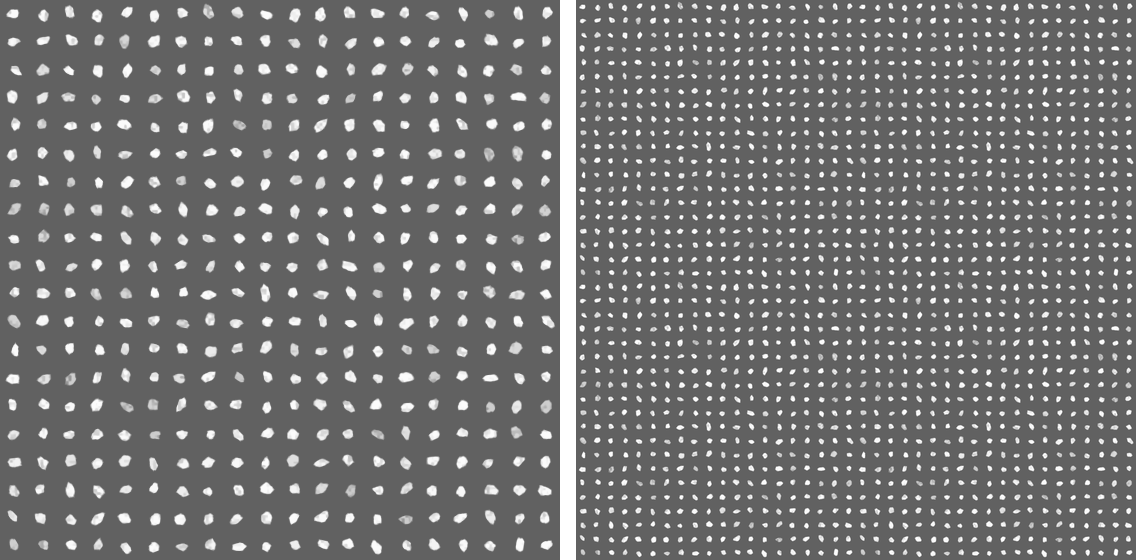
Left, the tile; right, the same tile 2 across and 2 down.
Reproduce this pattern procedurally as a WebGL 2 fragment shader.

```glsl
#version 300 es
precision highp float;
// A 20 by 20 grid of small, irregular white pebbles on flat dark grey.

uniform vec2 u_resolution;
out vec4 fragColor;

const float REPEATS = 20.0;
const int FACES = 7;
const float TAU = 6.28319;
const vec3 GROUND = vec3(0.38);
const vec3 PEBBLE = vec3(0.985);

float hash(vec2 p) {
    return fract(sin(dot(p, vec2(127.1, 311.7))) * 43758.5);
}

// Random value belonging to one cell; each salt gives an independent one.
float cellRandom(vec2 cell, float salt) {
    return hash(cell + salt * vec2(23.7, 41.3));
}

float valueNoise(vec2 p) {
    vec2 i = floor(p);
    vec2 f = fract(p);
    f = f * f * (3.0 - 2.0 * f);
    float low = mix(hash(i), hash(i + vec2(1.0, 0.0)), f.x);
    float high = mix(hash(i + vec2(0.0, 1.0)), hash(i + vec2(1.0, 1.0)), f.x);
    return mix(low, high, f.y);
}

vec2 rotate(vec2 p, float angle) {
    float c = cos(angle);
    float s = sin(angle);
    return vec2(c * p.x - s * p.y, s * p.x + c * p.y);
}

// Rounded convex stone: smooth maximum of randomly placed half planes.
float pebbleDistance(vec2 p, vec2 cell, float rounding) {
    float sum = 0.0;
    for (int i = 0; i < FACES; i++) {
        float k = float(i);
        float turn = 0.6 * (cellRandom(cell, 10.0 + k) - 0.5);
        float angle = TAU * (k + turn) / float(FACES);
        float reach = mix(0.142, 0.225, cellRandom(cell, 20.0 + k));
        float face = dot(p, vec2(cos(angle), sin(angle))) - reach;
        sum += exp(face / rounding);
    }
    return rounding * log(sum);
}

// Brightness of a stone: some are dull, most carry faint grey patches.
float pebbleTone(vec2 p, vec2 cell) {
    float dull = 0.2 * pow(cellRandom(cell, 5.0), 5.0);
    vec2 grain = p * 9.0 + 50.0 * vec2(cellRandom(cell, 6.0), cellRandom(cell, 7.0));
    float patches = smoothstep(0.35, 0.95, valueNoise(grain));
    float depth = mix(0.04, 0.22, cellRandom(cell, 8.0));
    return 1.0 - dull - depth * patches;
}

void main() {
    vec2 grid = gl_FragCoord.xy / u_resolution * REPEATS;
    vec2 cell = floor(grid);
    float pixel = REPEATS / min(u_resolution.x, u_resolution.y);

    // Each stone stays inside its own cell, so the edges tile.
    vec2 jitter = vec2(cellRandom(cell, 1.0), cellRandom(cell, 2.0)) - 0.5;
    vec2 p = fract(grid) - 0.5 - 0.13 * jitter;

    // Random turn, elongation and size.
    vec2 local = rotate(p, TAU * cellRandom(cell, 3.0));
    float stretch = mix(0.98, 1.27, cellRandom(cell, 4.0));
    float size = mix(0.88, 1.12, cellRandom(cell, 9.0));
    local *= vec2(1.0 / stretch, stretch) / size;

    // Slightly ragged, soft outline.
    float ragged = 0.025 * (valueNoise(local * 14.0 + cell * 7.0 + 90.0) - 0.5);
    float dist = pebbleDistance(local, cell, 0.016) + ragged;
    float edge = max(0.035, 0.8 * pixel);
    float cover = 1.0 - smoothstep(-edge, edge, dist);

    vec3 color = mix(GROUND, PEBBLE * pebbleTone(p, cell), cover);
    fragColor = vec4(color, 1.0);
}
```
